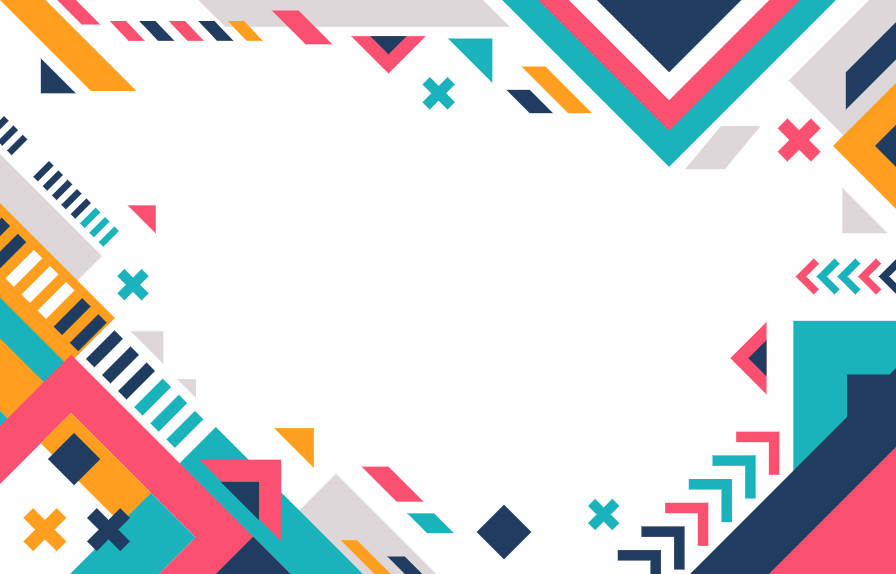
Write a Shadertoy shader that draws this background.

```glsl
// A white field framed by flat geometric ornaments: diagonal bands, chevrons,
// triangles, crosses and bar rows. Each is a signed distance painted in order
// on a 768 x 492 design grid with y pointing down, so it scales to any canvas.
#define GRID vec2(768.0, 492.0)
#define WHITE vec3(0.995)
#define TEAL vec3(0.10, 0.70, 0.735)
#define PINK vec3(0.985, 0.315, 0.44)
#define NAVY vec3(0.125, 0.235, 0.375)
#define ORANGE vec3(1.0, 0.62, 0.12)
#define GREY vec3(0.867, 0.843, 0.855)
#define DIAG 0.70711
#define FAR 2000.0

vec2 p;      // current point on the design grid
float px;    // size of one output pixel on the grid
vec3 col;    // colour painted so far

void paint(vec3 c, float d) { col = mix(col, c, clamp(0.5 - d / px, 0.0, 1.0)); }

float diamond(vec2 c, float r) {
    vec2 q = abs(p - c);
    return (q.x + q.y - r) * DIAG;
}

// Right-angled corner at a, with legs pointing along dir
float corner(vec2 a, vec2 dir, float leg) {
    vec2 q = (p - a) * dir;
    return max(-min(q.x, q.y), (q.x + q.y - leg) * DIAG);
}

// Parallelogram from its top left point; skew is the x shift per unit of y
float slant(vec2 a, float w, float h, float skew) {
    vec2 q = p - a;
    float side = abs(q.x - skew * q.y - 0.5 * w) - 0.5 * w;
    return max(side / sqrt(1.0 + skew * skew), abs(q.y - 0.5 * h) - 0.5 * h);
}

// Rectangle turned 45 degrees: limits on x + y and on y - x
float band(float u0, float u1, float v0, float v1) {
    float u = p.x + p.y, v = p.y - p.x;
    return max(max(u0 - u, u - u1), max(v0 - v, v - v1)) * DIAG;
}

// Diagonal cross that fits a square of half size r
float saltire(vec2 c, float r) {
    vec2 q = abs(mat2(DIAG, DIAG, -DIAG, DIAG) * (p - c));
    return max(max(q.x, q.y) - 1.09 * r, min(q.x, q.y) - 0.32 * r);
}

float chevron(vec2 tip) {
    vec2 q = vec2(p.x - tip.x, abs(p.y - tip.y));
    float along = q.x - q.y;
    return max(max(-along, along - 9.0), q.x + q.y - 31.0) * DIAG;
}

float elbow(vec2 a) {
    vec2 q = vec2(a.x - p.x, p.y - a.y);
    float near = min(q.x, q.y);
    return max(max(-near, near - 9.0), max(q.x, q.y) - 37.0);
}

void topEdge() {
    paint(ORANGE, slant(vec2(0, 0), 39.0, 78.0, 1.0));
    paint(PINK, slant(vec2(49, 0), 16.0, 21.0, 1.0));
    paint(NAVY, corner(vec2(35, 80), vec2(1, -1), 30.0));
    paint(GREY, slant(vec2(170, 0), 244.0, 23.0, 1.0));
    for (int i = 0; i < 5; i++) {
        vec3 c = i == 4 ? ORANGE : (i % 2 == 0 ? PINK : NAVY);
        paint(c, slant(vec2(94.0 + 25.3 * float(i), 18), 14.0, 17.0, 0.95));
    }
    paint(PINK, slant(vec2(233, 9), 23.0, 29.0, 1.0));
    paint(PINK, max(diamond(vec2(333, 31), 32.0), 31.0 - p.y));
    paint(NAVY, max(diamond(vec2(333, 31), 15.5), 31.0 - p.y));
    paint(TEAL, corner(vec2(422, 33), vec2(-1, 1), 38.0));
    paint(TEAL, saltire(vec2(376, 80), 14.0));
    paint(NAVY, slant(vec2(434, 77), 20.0, 20.0, 1.0));
    paint(ORANGE, slant(vec2(447, 57), 20.5, 40.0, 1.0));
    // Nested V
    vec2 v = vec2(573.5, 0);
    paint(TEAL, diamond(v, 143.0));
    paint(PINK, diamond(v, 112.0));
    paint(WHITE, diamond(v, 86.0));
    paint(NAVY, diamond(v, 62.0));
    paint(GREY, slant(vec2(618, 108), 34.0, 37.0, -0.83));
}

void rightEdge() {
    paint(PINK, saltire(vec2(685, 120), 18.5));
    paint(GREY, diamond(vec2(776, 69), 100.0));
    paint(NAVY, max(725.0 - p.x, (abs(p.x + p.y - 803.0) - 16.0) * DIAG));
    paint(ORANGE, diamond(vec2(768, 125), 54.0));
    paint(NAVY, diamond(vec2(768, 125), 18.0));
    paint(GREY, corner(vec2(722, 200), vec2(1, -1), 39.0));
    for (int i = 0; i < 5; i++)
        paint(i == 4 ? NAVY : (i % 3 == 0 ? PINK : TEAL), chevron(vec2(682.0 + 17.8 * float(i), 237)));
    paint(PINK, max(diamond(vec2(657, 307), 31.0), p.x - 657.0));
    paint(NAVY, max(diamond(vec2(657, 307), 15.5), p.x - 657.0));
    // Corner block and rising arrows
    paint(TEAL, max(680.0 - p.x, 275.0 - p.y));
    paint(NAVY, max(726.0 - p.x, 321.0 - p.y));
    paint(NAVY, band(1083.5, FAR, -FAR, FAR));
    paint(PINK, band(1151.0, FAR, -FAR, FAR));
    for (int i = 0; i < 6; i++)
        paint(i > 3 ? NAVY : (i % 3 == 0 ? PINK : TEAL), elbow(vec2(668, 370) + 20.3 * float(i) * vec2(-1, 1)));
}

void bottomEdge() {
    paint(GREY, diamond(vec2(288, 492), 86.0));
    paint(TEAL, diamond(vec2(185, 492), 126.0));
    paint(ORANGE, slant(vec2(292, 463), 14.0, 40.0, 1.0));
    paint(NAVY, slant(vec2(332, 477), 15.0, 30.0, 1.0));
    paint(ORANGE, corner(vec2(269, 367), vec2(-1, 1), 34.0));
    paint(PINK, slant(vec2(310, 400), 23.0, 30.0, 1.0));
    paint(TEAL, slant(vec2(349, 440), 23.0, 17.0, 1.0));
    paint(NAVY, diamond(vec2(432, 456), 23.5));
    paint(TEAL, saltire(vec2(517.5, 441), 13.5));
}

void leftEdge() {
    paint(GREY, band(-FAR, 307.0, 132.0, 175.0));
    paint(ORANGE, band(-FAR, 371.0, 174.0, 352.0));
    paint(TEAL, band(-FAR, 371.0, 255.0, 290.0));
    paint(TEAL, band(-FAR, 371.0, 352.0, FAR));
    // Pink frame and its filling
    paint(PINK, band(365.0, FAR, 243.0, FAR));
    paint(WHITE, band(415.0, 628.0, 293.0, FAR));
    paint(ORANGE, band(415.0, 553.0, 293.0, 345.0));
    paint(TEAL, band(552.0, 628.0, 293.0, FAR));
    paint(NAVY, diamond(vec2(217, 492), 32.0));
    paint(NAVY, diamond(vec2(63.5, 393.5), 22.5));
    paint(ORANGE, saltire(vec2(38.5, 454), 18.5));
    paint(NAVY, saltire(vec2(93, 454), 18.5));
    paint(PINK, corner(vec2(241, 394), vec2(-1, 1), 70.0));
    paint(NAVY, corner(vec2(222, 413), vec2(-1, 1), 33.0));
    // Thin and wide bar rows
    for (int i = 0; i < 11; i++) {
        float u = 103.0 + 16.0 * float(i) + (i > 2 ? 29.0 : 0.0);
        paint(i > 7 ? TEAL : NAVY, band(u, u + 8.0, 96.0, 123.0));
    }
    for (int i = 0; i < 13; i++) {
        float u = 188.0 + 27.6 * float(i);
        vec3 c = i > 9 ? TEAL : (i > 1 && i < 5 ? WHITE : NAVY);
        paint(c, band(u, u + 14.5, 185.0, 234.0));
    }
    paint(PINK, corner(vec2(133.5, 176), vec2(-1, 1), 24.0));
    paint(TEAL, saltire(vec2(114, 244), 13.5));
    paint(GREY, corner(vec2(140, 284), vec2(-1, 1), 28.0));
    paint(GREY, corner(vec2(168, 325), vec2(-1, 1), 16.0));
}

void mainImage(out vec4 fragColor, in vec2 fragCoord) {
    vec2 uv = fragCoord / iResolution.xy;
    p = vec2(uv.x, 1.0 - uv.y) * GRID;
    px = GRID.y / iResolution.y;
    col = WHITE;
    topEdge();
    rightEdge();
    bottomEdge();
    leftEdge();
    fragColor = vec4(col, 1.0);
}
```
